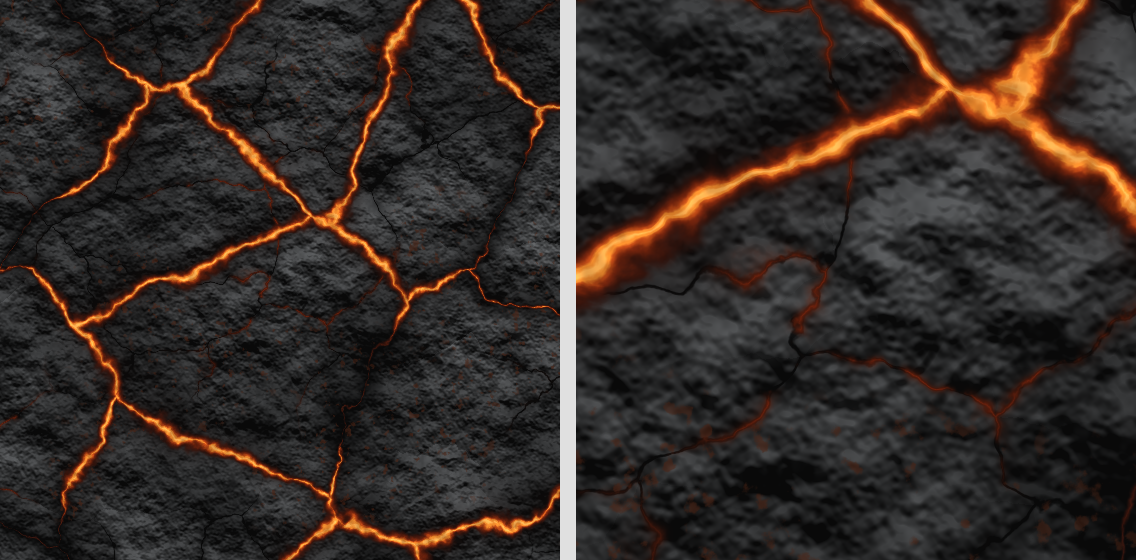
Left: the whole. Right: its middle third, enlarged.
Give the GLSL for this texture, as a three.js fragment shader.

```glsl
// Dark volcanic rock plates split by glowing lava cracks.
varying vec2 vUv;

float hash(vec2 p) {
  return fract(sin(dot(p, vec2(127.1, 311.7))) * 43758.5453);
}

vec2 hash2(vec2 p) {
  return vec2(hash(p), hash(p + 37.3));
}

float noise(vec2 p) {
  vec2 i = floor(p), f = fract(p);
  f = f * f * (3.0 - 2.0 * f);
  return mix(mix(hash(i), hash(i + vec2(1.0, 0.0)), f.x),
             mix(hash(i + vec2(0.0, 1.0)), hash(i + 1.0), f.x), f.y);
}

float fbm(vec2 p) {
  float sum = 0.0, amp = 0.5;
  for (int i = 0; i < 5; i++) {
    sum += amp * noise(p);
    p = mat2(1.6, 1.2, -1.2, 1.6) * p + 7.1;
    amp *= 0.5;
  }
  return sum;
}

// Voronoi plates: x = distance to border, yz = direction to it, w = plate id
vec4 plates(vec2 p) {
  vec2 cell = floor(p), f = fract(p), nearCell = vec2(0.0), nearSite = vec2(0.0);
  float best = 9.0;
  for (int y = -1; y <= 1; y++)
    for (int x = -1; x <= 1; x++) {
      vec2 g = vec2(float(x), float(y));
      vec2 site = g + 0.1 + 0.8 * hash2(cell + g) - f;
      if (dot(site, site) < best) {
        best = dot(site, site);
        nearSite = site;
        nearCell = g;
      }
    }
  vec4 result = vec4(9.0, 0.0, 1.0, hash(cell + nearCell + 5.7));
  for (int y = -2; y <= 2; y++)
    for (int x = -2; x <= 2; x++) {
      vec2 g = nearCell + vec2(float(x), float(y));
      vec2 site = g + 0.1 + 0.8 * hash2(cell + g) - f;
      vec2 across = site - nearSite;
      if (dot(across, across) > 0.0001) {
        vec2 dir = normalize(across);
        float d = dot(0.5 * (site + nearSite), dir);
        if (d < result.x) result.xyz = vec3(d, dir);
      }
    }
  return result;
}

// Broken ledges, rough lumps and fine grain
float rockHeight(vec2 p) {
  float steps = 8.0 * fbm(p * 4.0 + 3.0);
  float sum = 0.024 * (floor(steps) + smoothstep(0.7, 1.0, fract(steps)));
  float amp = 0.2;
  p *= 12.0;
  for (int i = 0; i < 5; i++) {
    sum += amp * noise(p);
    p = mat2(1.68, 1.26, -1.26, 1.68) * p + 3.7;
    amp *= 0.52;
  }
  return sum;
}

vec3 lavaColor(float temp) {
  vec3 c = mix(vec3(0.19, 0.075, 0.05), vec3(0.41, 0.13, 0.05), smoothstep(0.16, 0.36, temp));
  c = mix(c, vec3(0.66, 0.26, 0.08), smoothstep(0.32, 0.5, temp));
  c = mix(c, vec3(0.88, 0.52, 0.17), smoothstep(0.48, 0.68, temp));
  return mix(c, vec3(0.95, 0.68, 0.32), smoothstep(0.7, 1.0, temp));
}

void main() {
  vec2 p = vUv;
  vec2 light = normalize(vec2(0.1, 1.0));

  // Jagged borders from a warped domain, turned so the cracks run diagonally
  mat2 turn = mat2(0.731, 0.682, -0.682, 0.731);
  vec2 warp = vec2(fbm(p * 7.0), fbm(p * 7.0 + 19.4)) - 0.5;
  vec2 jag = vec2(fbm(p * 55.0), fbm(p * 55.0 + 8.3)) - 0.5;
  vec2 q = turn * (p + 0.13 * warp + 0.013 * jag);
  vec4 plate = plates(q * 2.7 + vec2(3.2, 1.7));
  vec4 minor = plates((q + 0.05 * warp.yx) * 5.0 + 11.6);
  float border = plate.x / 2.7;
  float crack = minor.x / 5.0;

  // Rock relief lit from above
  float slope = (rockHeight(p) - rockHeight(p + 0.0016 * light)) / 0.0016;
  float lumps = fbm(p * 9.0 + 40.0) - fbm(p * 9.0 + 40.0 + 0.2 * light);
  float bevel = dot(plate.yz * turn, light) * exp(-border / 0.06);
  float minorBevel = dot(minor.yz * turn, light) * exp(-crack / 0.025);
  float shade = 0.174 + 0.026 * clamp(slope, -5.0, 3.5) + 0.26 * lumps;
  shade += 0.035 * bevel + 0.035 * minorBevel;
  shade *= 0.42 + 1.1 * fbm(p * 7.0 + 2.3) + 0.15 * plate.w;
  shade += 0.055 * (noise(p * 220.0) - 0.5);

  // Shadowed borders and thin broken cracks
  float open = smoothstep(0.4, 0.62, noise(p * 5.0 + 31.0));
  shade *= 1.0 - 0.8 * exp(-border / mix(0.008, 0.034, noise(p * 6.0 + 9.0)));
  shade *= 1.0 - open * (0.4 * exp(-crack / 0.012) + 0.45 * (1.0 - smoothstep(0.0005, 0.002, crack)));
  vec3 color = clamp(shade, 0.035, 0.4) * vec3(0.98, 1.0, 1.02);

  // Rusty flecks and faint embers in the thin cracks
  float rust = smoothstep(0.62, 0.75, fbm(p * 90.0)) * smoothstep(0.5, 0.8, noise(p * 8.0 + 4.0));
  color = mix(color, vec3(0.3, 0.14, 0.08), 0.6 * rust);
  float ember = open * smoothstep(0.55, 0.8, noise(p * 6.0 + 52.0)) * exp(-crack / 0.002);
  color = mix(color, vec3(0.42, 0.13, 0.05), ember * smoothstep(0.3, 0.6, fbm(p * 50.0)));

  // Lava filaments, hot in some stretches and dying out in others, in a dim red fringe
  float heat = smoothstep(0.28, 0.72, noise(p * 3.2 + 14.0));
  float width = mix(0.0018, 0.0068, heat) * (0.55 + 0.8 * noise(p * 16.0));
  float filament = 1.0 - 3.2 * abs(fbm(p * 36.0 + 8.0 * warp) - 0.48);
  float temp = exp(-border / width) * (0.36 + 0.6 * filament) * smoothstep(-0.2, 0.4, heat);
  temp += 0.4 * heat * exp(-border / 0.012) * fbm(p * 60.0 + 3.0);
  vec3 lava = lavaColor(temp) * (0.8 + 0.4 * noise(p * 150.0));
  color = mix(color, lava, smoothstep(0.05, 0.2, temp));
  color += vec3(0.04, 0.008, 0.001) * heat * exp(-border / 0.017);

  gl_FragColor = vec4(color, 1.0);
}
```
